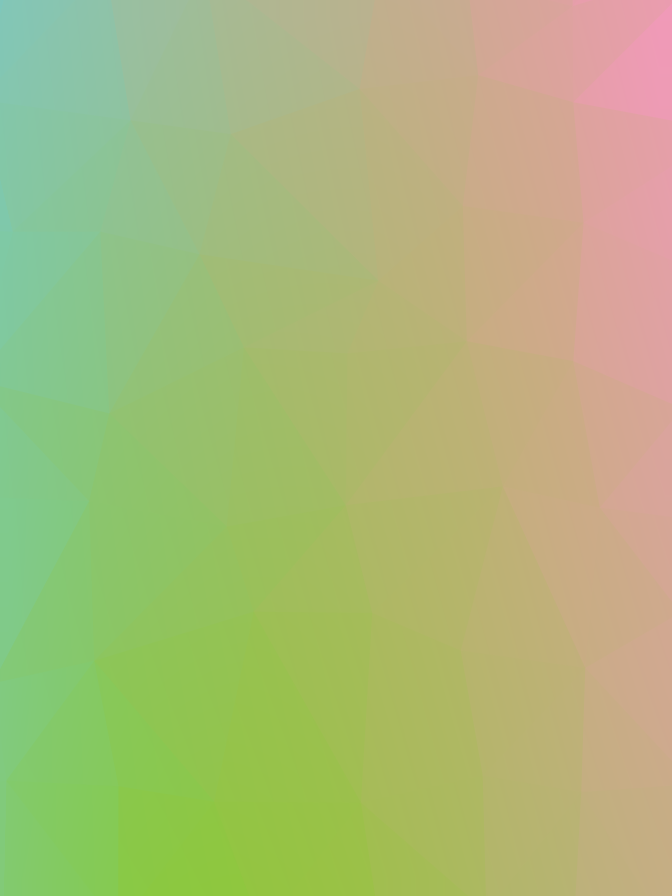
A WebGL 1 fragment shader for this background:

```glsl
precision highp float;
// Soft low-poly wallpaper: teal, pink and green blend across the canvas.
// A jittered grid is split into triangles; each facet pulls the gradient
// lookup toward its own centre, giving faint flat planes with crisp edges.

uniform vec2 u_resolution;

#define GRID vec2(5.7, 6.6)   // facet cells across and up
#define OFFSET vec2(0.02, 0.18) // shift of the mesh, in cells
#define JITTER 0.58           // spread of the mesh corners, in cells
#define FLATNESS 0.45         // 0 = smooth gradient, 1 = flat facets
#define TONE_SHIFT 0.045      // random lookup shift per facet
#define SEED 3.7

vec2 hash2(vec2 p) {
  p += SEED;
  vec2 q = vec2(dot(p, vec2(127.1, 311.7)), dot(p, vec2(269.5, 183.3)));
  return fract(sin(q) * 43758.55);
}

// Cubic through four colours spaced evenly over x = 0..1
vec3 cubicRow(vec3 a, vec3 b, vec3 c, vec3 d, float x) {
  float t = 3.0 * x;
  return -a * (t - 1.0) * (t - 2.0) * (t - 3.0) / 6.0
       + b * t * (t - 2.0) * (t - 3.0) / 2.0
       - c * t * (t - 1.0) * (t - 3.0) / 2.0
       + d * t * (t - 1.0) * (t - 2.0) / 6.0;
}

// Smooth background: three colour rows joined by a quadratic in y
vec3 gradient(vec2 p) {
  p = clamp(p, 0.0, 1.0);
  vec3 top = cubicRow(vec3(0.50, 0.78, 0.74), vec3(0.65, 0.73, 0.59),
                      vec3(0.79, 0.67, 0.57), vec3(0.95, 0.60, 0.73), p.x);
  vec3 middle = cubicRow(vec3(0.50, 0.79, 0.58), vec3(0.60, 0.75, 0.41),
                         vec3(0.73, 0.70, 0.45), vec3(0.86, 0.64, 0.62), p.x);
  vec3 bottom = cubicRow(vec3(0.51, 0.79, 0.46), vec3(0.56, 0.78, 0.24),
                         vec3(0.66, 0.73, 0.36), vec3(0.78, 0.68, 0.52), p.x);
  float y = p.y;
  return bottom * (2.0 * y - 1.0) * (y - 1.0)
       + middle * 4.0 * y * (1.0 - y)
       + top * y * (2.0 * y - 1.0);
}

// Mesh corner belonging to a grid cell
vec2 corner(vec2 cell) {
  return cell + (hash2(cell) - 0.5) * JITTER;
}

float cross2(vec2 a, vec2 b) {
  return a.x * b.y - a.y * b.x;
}

// Signed distance to the line a-b, positive on its left
float edge(vec2 p, vec2 a, vec2 b) {
  return cross2(normalize(b - a), p - a);
}

// Adds a facet's lookup point in xy and its smoothed coverage in z
void addFacet(inout vec3 sum, vec2 p, vec2 a, vec2 b, vec2 c, float pixel) {
  float winding = sign(cross2(b - a, c - a));
  float inside = min(min(edge(p, a, b) * winding, edge(p, b, c) * winding),
                     edge(p, c, a) * winding);
  float coverage = clamp(inside / pixel + 0.5, 0.0, 1.0);
  vec2 centre = (a + b + c) / 3.0;
  vec2 shift = (hash2(floor(centre * 16.0)) - 0.5) * TONE_SHIFT;
  vec2 lookup = mix(p, centre, FLATNESS) / GRID + shift;
  sum += vec3(lookup, 1.0) * coverage;
}

void main() {
  vec2 uv = gl_FragCoord.xy / u_resolution;
  vec2 p = uv * GRID + OFFSET;
  float pixel = max(GRID.x / u_resolution.x, GRID.y / u_resolution.y);
  vec3 sum = vec3(uv + OFFSET / GRID, 1.0) * 0.001;

  // Triangles of the neighbouring cells, cut along the shorter diagonal
  for (int j = -1; j <= 1; j++) {
    for (int i = -1; i <= 1; i++) {
      vec2 cell = floor(p) + vec2(float(i), float(j));
      vec2 a = corner(cell);
      vec2 b = corner(cell + vec2(1.0, 0.0));
      vec2 c = corner(cell + vec2(1.0, 1.0));
      vec2 d = corner(cell + vec2(0.0, 1.0));
      if (distance(a, c) < distance(b, d)) {
        addFacet(sum, p, a, b, c, pixel);
        addFacet(sum, p, a, c, d, pixel);
      } else {
        addFacet(sum, p, a, b, d, pixel);
        addFacet(sum, p, b, c, d, pixel);
      }
    }
  }

  vec2 lookup = sum.xy / sum.z - OFFSET / GRID;
  gl_FragColor = vec4(gradient(lookup), 1.0);
}
```
